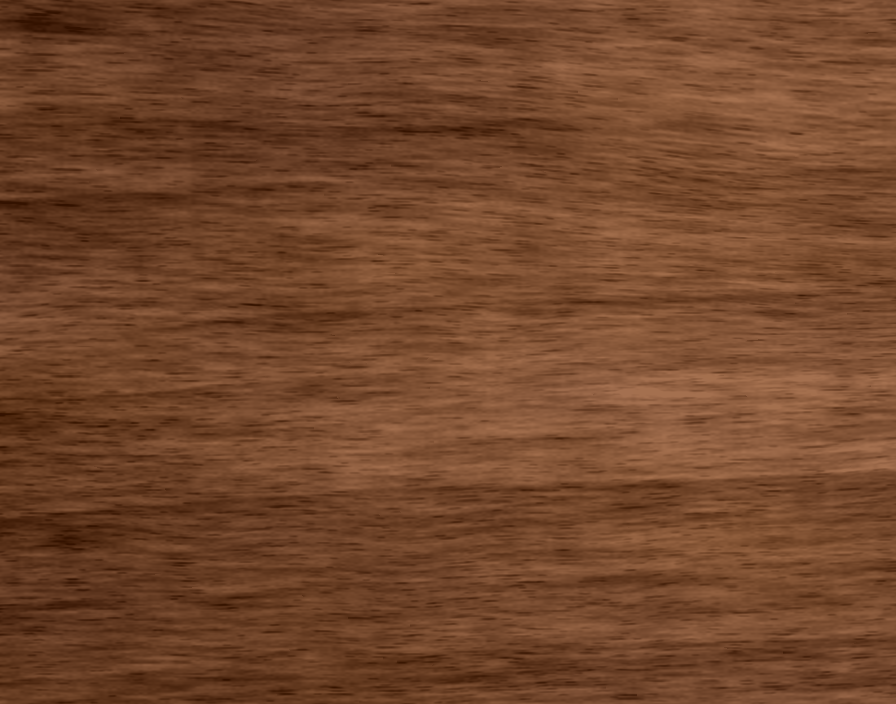
Reproduce this texture procedurally as a WebGL 1 fragment shader.

```glsl
precision highp float;
// Walnut board: long horizontal grain, dark growth lines and short open pores.
uniform vec2 u_resolution;

float hash(vec2 p) {
  return fract(sin(dot(p, vec2(127.1, 311.7))) * 43758.5453);
}

float noise(vec2 p) {
  vec2 i = floor(p);
  vec2 f = fract(p);
  f = f * f * (3.0 - 2.0 * f);
  return mix(mix(hash(i), hash(i + vec2(1.0, 0.0)), f.x),
             mix(hash(i + vec2(0.0, 1.0)), hash(i + vec2(1.0, 1.0)), f.x), f.y);
}

float fbm(vec2 p) {
  float sum = 0.0;
  float gain = 0.5;
  for (int i = 0; i < 4; i++) {
    sum += gain * (noise(p) - 0.5);
    p = p * 2.03 + 17.3;
    gain *= 0.55;
  }
  return sum;
}

// Soft elliptical patch, 1 at its centre
float patchAt(vec2 p, vec2 centre, vec2 radius) {
  vec2 d = (p - centre) / radius;
  return exp(-dot(d, d));
}

// Growth lines: crisp upper edge, fading shade below
float growthLines(vec2 p) {
  float shade = 0.0;
  for (int i = 0; i < 8; i++) {
    float k = float(i);
    float height = 0.02 + 0.14 * k + 0.03 * sin(k * 2.4 + 1.5) - 0.03 * step(1.5, k);
    float slope = mix(0.045, -0.01, smoothstep(4.0, 7.0, k));
    float wobble = 0.035 * (noise(vec2(p.x * 2.2, k * 7.7)) - 0.5)
                 + 0.008 * (noise(vec2(p.x * 9.0, k * 3.1)) - 0.5);
    float below = height + slope * p.x + wobble - p.y;
    float depth = max(below, 0.0);
    float strength = (0.45 + 0.55 * exp(-pow(k - 2.0, 2.0)))
                   * (0.4 + 0.9 * noise(vec2(p.x * 3.0, k * 5.3 + 2.0)));
    shade += strength * smoothstep(-0.006, 0.003, below)
           * (0.55 * exp(-depth * 85.0) + 0.45 * exp(-depth * 18.0));
  }
  return shade;
}

// Short dark dashes, shifted at random from row to row
float pores(vec2 p, vec2 cells, float share) {
  vec2 q = p * cells;
  float row = floor(q.y);
  q.x += 37.0 * hash(vec2(row, 4.7));
  vec2 id = vec2(floor(q.x), row);
  vec2 f = fract(q);
  float halfLength = 0.18 + 0.3 * hash(id + 9.1);
  float body = smoothstep(halfLength, halfLength * 0.3, abs(f.x - 0.5));
  body *= smoothstep(0.5, 0.1, abs(f.y - 0.5));
  return body * step(hash(id), share) * (0.3 + 0.7 * hash(id + 3.3));
}

void main() {
  vec2 p = gl_FragCoord.xy / u_resolution.y;

  // Grain coordinates bend gently and dip towards the upper right
  vec2 g = p;
  g.y += 0.05 * (noise(p * vec2(1.6, 2.5)) - 0.5)
       + 0.008 * (noise(p * vec2(7.0, 9.0)) - 0.5);
  g.y += mix(-0.035, 0.018, smoothstep(0.4, 0.8, p.y)) * p.x;

  // Broad light and shade
  float tone = 0.44 + 0.22 * smoothstep(0.0, 1.0, p.x);
  tone += 0.18 * patchAt(p, vec2(0.85, 0.46), vec2(0.8, 0.13));
  tone += 0.10 * patchAt(p, vec2(0.95, 0.82), vec2(0.4, 0.14));
  tone -= 0.14 * patchAt(p, vec2(0.45, 0.80), vec2(0.3, 0.13));
  tone -= 0.16 * patchAt(p, vec2(0.15, 0.66), vec2(0.2, 0.06));
  tone -= 0.08 * smoothstep(0.34, 0.24, p.y);
  tone -= 0.40 * patchAt(p, vec2(0.06, 0.97), vec2(0.07, 0.018));
  tone += 0.42 * fbm(g * vec2(1.8, 9.0));
  tone += 0.36 * fbm(g * vec2(2.5, 34.0) + 5.0);

  // Growth lines, fibres and pores
  tone -= 0.42 * growthLines(p);
  tone += 0.24 * (noise(g * vec2(9.0, 95.0)) - 0.5);
  tone += 0.36 * (noise(g * vec2(20.0, 190.0) + 31.0) - 0.5);
  tone += 0.20 * (noise(g * vec2(50.0, 300.0) + 73.0) - 0.5);
  tone += 0.13 * (noise(g * vec2(160.0, 330.0)) - 0.5);
  float poreShare = 0.2 + 0.25 * noise(p * vec2(3.0, 7.0) + 8.0);
  tone -= 0.32 * pores(g, vec2(13.0, 185.0), poreShare);
  tone -= 0.28 * pores(g + 0.37, vec2(24.0, 215.0), poreShare);

  // Walnut browns, drifting between warm and greyish
  vec3 darkBrown = vec3(0.27, 0.127, 0.042);
  vec3 lightBrown = vec3(0.61, 0.41, 0.285);
  vec3 color = mix(darkBrown, lightBrown, clamp(tone + 0.04, -0.2, 1.1));
  color += vec3(-0.004, 0.002, 0.022) * 1.5 * fbm(p * vec2(2.0, 5.0) + 40.0);
  gl_FragColor = vec4(color, 1.0);
}
```
